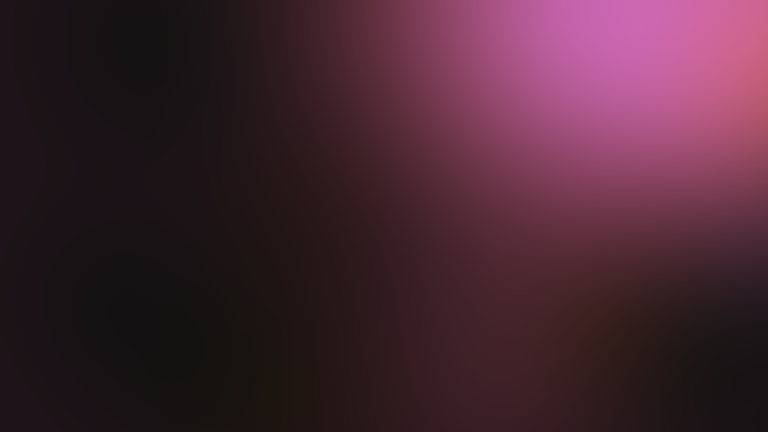
A Shadertoy shader for this background:

```glsl
// Soft magenta glow in the upper right, fading over a dark plum backdrop.

// Positions and radii are in units of canvas height, on a 16:9 frame.
const vec2 FRAME = vec2(16.0 / 9.0, 1.0);

const float AMBIENT = 0.12;

const vec2 GLOW_CENTER = vec2(1.57, 1.0);
const vec2 GLOW_RADIUS = vec2(0.716, 0.529);
const float GLOW_LEVEL = 0.68;
const float GLOW_FALLOFF = 1.4;

const vec2 EMBER_CENTER = vec2(1.155, 0.19);
const vec2 EMBER_RADIUS = vec2(0.32, 0.40);
const float EMBER_LEVEL = 0.125;

// Colour offsets layered over the lit backdrop
const vec3 SHADOW = vec3(-0.046, -0.006, -0.026);
const vec3 VIOLET = vec3(0.0, 0.015, 0.075);
const vec3 CORAL = vec3(0.03, 0.01, -0.10);
const vec3 BROWN = vec3(0.0, 0.003, -0.030);

// Elliptical bell; a falloff above one flattens the core.
float bell(vec2 p, vec2 center, vec2 radius, float falloff) {
    vec2 d = (p - center) / radius;
    return exp(-pow(dot(d, d), falloff));
}

float spot(vec2 p, vec2 center, float radius) {
    return bell(p, center, vec2(radius), 1.0);
}

// Turns light level into plum, rose, then orchid.
vec3 plumRamp(float light) {
    return vec3(light,
                0.025 + light * (0.40 + 0.07 * light),
                0.050 + light * (0.33 + 0.50 * light));
}

void mainImage(out vec4 fragColor, in vec2 fragCoord) {
    vec2 p = fragCoord / iResolution.xy * FRAME;

    // Main light and the dim ember below it
    float light = AMBIENT
        + GLOW_LEVEL * bell(p, GLOW_CENTER, GLOW_RADIUS, GLOW_FALLOFF)
        + EMBER_LEVEL * bell(p, EMBER_CENTER, EMBER_RADIUS, 1.0);
    vec3 color = plumRamp(light);

    // Dark pools: upper left, lower left, lower right
    float shade = spot(p, vec2(0.38, 0.91), 0.27)
        + 0.65 * spot(p, vec2(0.25, 0.32), 0.22)
        + 0.75 * spot(p, vec2(0.45, 0.15), 0.24)
        + 1.10 * spot(p, vec2(1.71, 0.22), 0.28);
    color += SHADOW * shade;

    // Hue drift inside the glow and along its rim
    color += VIOLET * spot(p, vec2(1.41, 0.95), 0.28);
    color += VIOLET * 0.4 * spot(p, vec2(1.78, 0.42), 0.18);
    color += CORAL * spot(p, vec2(1.80, 0.84), 0.22);
    color += BROWN * spot(p, vec2(1.38, 0.23), 0.20);
    color += BROWN * spot(p, vec2(0.67, 0.07), 0.25);
    color += BROWN * 0.6 * spot(p, vec2(0.68, 0.50), 0.20);

    fragColor = vec4(clamp(color, 0.0, 1.0), 1.0);
}
```
